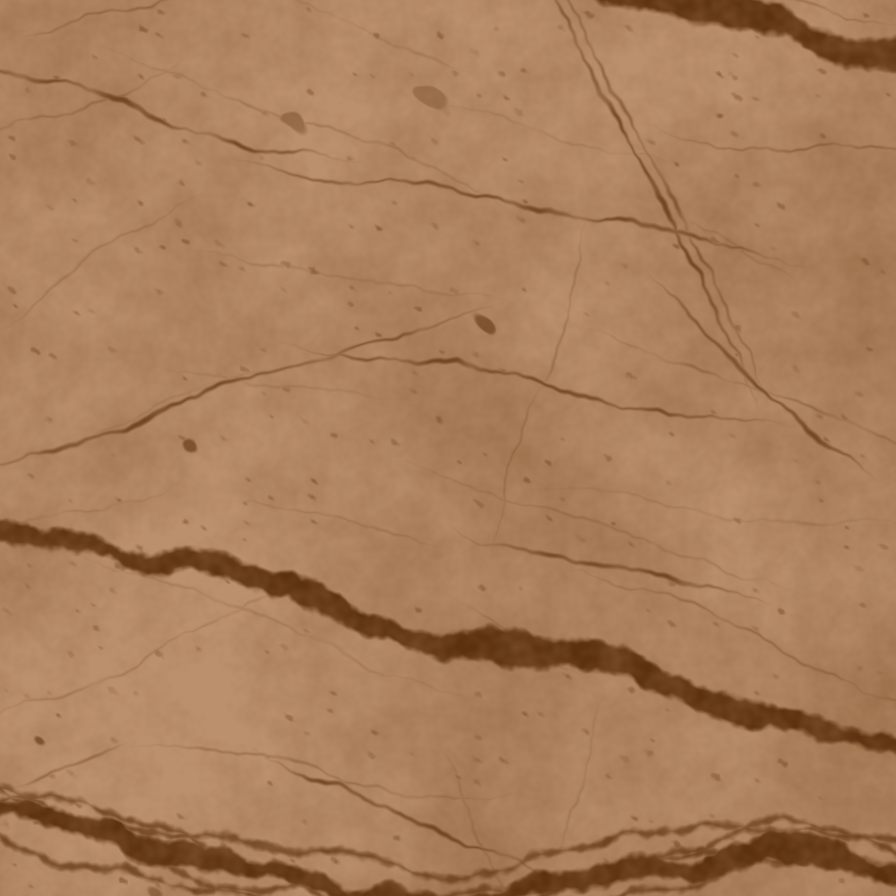
This texture is drawn by a Shadertoy shader. Its source:

```glsl
// Tan marble crossed by broad brown veins, hairline cracks and small dark flecks.

#define PALE vec3(0.715, 0.545, 0.405)
#define DUSK vec3(0.625, 0.455, 0.310)
#define UMBER vec3(0.375, 0.205, 0.070)
#define RUST vec3(0.470, 0.300, 0.150)
#define SOFTNESS 0.0024
#define HAIRLINES 26
#define VEIN_SLOPE 0.25
#define MOTTLE 1.0

vec2 hash2(vec2 p) {
    vec3 q = fract(p.xyx * vec3(0.1031, 0.1030, 0.0973));
    q += dot(q, q.yzx + 33.33);
    return fract((q.xx + q.yz) * q.zy);
}

vec2 gradientAt(vec2 cell) {
    float angle = 6.28318 * hash2(cell).x;
    return vec2(cos(angle), sin(angle));
}

// Gradient noise, roughly -0.7 to 0.7
float noise(vec2 p) {
    vec2 i = floor(p), f = p - i;
    vec2 u = f * f * f * (f * (f * 6.0 - 15.0) + 10.0);
    vec2 e = vec2(0.0, 1.0);
    float low = mix(dot(gradientAt(i), f), dot(gradientAt(i + e.yx), f - e.yx), u.x);
    float high = mix(dot(gradientAt(i + e), f - e), dot(gradientAt(i + 1.0), f - 1.0), u.x);
    return mix(low, high, u.y);
}

float fill(float dist, float soft) {
    return 1.0 - smoothstep(-soft, soft, dist);
}

// Tapering crack through a centre, wandering about its axis
float crack(vec2 p, vec2 centre, float angle, float reach, float width, float seed) {
    vec2 axis = vec2(cos(angle), sin(angle));
    vec2 q = p - centre;
    q = vec2(dot(q, axis), dot(q, vec2(-axis.y, axis.x)));
    float row = seed * 7.37 + 0.4;
    q.y += 0.030 * noise(vec2(q.x * 5.0, row)) + 0.010 * noise(vec2(q.x * 19.0, row))
         + 0.003 * noise(vec2(q.x * 70.0, row));
    float taper = 1.0 - smoothstep(0.45, 1.0, abs(q.x) / reach);
    float swell = 0.75 + 0.9 * noise(vec2(q.x * 16.0, row + 3.0));
    float patchy = clamp(0.8 + 0.9 * noise(p * 24.0 + seed), 0.2, 1.0);
    float soft = max(SOFTNESS, 1.0 / iResolution.y);
    return fill(abs(q.y) - width * taper * swell, soft) * sqrt(taper) * patchy;
}

// Broad vein; shape holds left height, lift at the right, half width, seed
float broadVein(vec2 p, vec4 shape) {
    float x = p.x, row = shape.w * 5.31 + 0.35;
    float path = shape.x - VEIN_SLOPE * x + shape.y * smoothstep(0.4, 0.95, x)
               + 0.045 * noise(vec2(x * 4.0, row)) + 0.022 * noise(vec2(x * 11.0, row))
               + 0.007 * noise(vec2(x * 38.0, row));
    float width = shape.z * (0.85 + 0.9 * noise(vec2(x * 5.0, row + 2.0))
                + 0.5 * noise(vec2(x * 17.0, row + 2.0)));
    float ragged = 0.005 * noise(p * 45.0) + 0.003 * noise(p * 110.0);
    return fill(abs(p.y - path) - max(width, 0.003) + ragged, 0.0042);
}

// Sparse irregular spots, at most one per grid cell
float flecks(vec2 p, float cells, float share, float radius) {
    vec2 id = floor(p * cells);
    vec2 place = hash2(id + 17.0), kind = hash2(id + 91.0);
    vec2 q = p - (id + 0.25 + 0.5 * place) / cells;
    q.y += 0.4 * q.x;
    float size = radius * mix(0.35, 1.0, kind.y);
    float dist = length(q * vec2(0.8, 1.15)) - size + size * noise(p * 0.6 / radius);
    return step(kind.x, share) * fill(dist, SOFTNESS) * mix(0.3, 0.85, place.x);
}

// Principal cracks: centre, angle, reach
const vec4 CRACKS[8] = vec4[8](
    vec4(0.16, 0.88, -0.24, 0.26), vec4(0.58, 0.765, -0.17, 0.34),
    vec4(0.60, 0.57, -0.17, 0.30), vec4(0.25, 0.565, 0.31, 0.33),
    vec4(0.72, 0.80, -1.10, 0.30), vec4(0.85, 0.58, -0.78, 0.18),
    vec4(0.68, 0.365, -0.25, 0.19), vec4(0.45, 0.09, -0.43, 0.19));

void mainImage(out vec4 fragColor, in vec2 fragCoord) {
    vec2 p = fragCoord / iResolution.y;

    // Mottled ground, palest left of the middle
    vec2 away = p - vec2(0.4, 0.6);
    float tone = 0.80 - 0.6 * dot(away, away) + MOTTLE * (0.75 * noise(p * 2.6 + 4.0)
               + 0.55 * noise(p * 7.0) + 0.40 * noise(p * 19.0)
               + 0.28 * noise(p * 52.0) + 0.18 * noise(p * 120.0));
    vec3 color = mix(DUSK, PALE, clamp(tone, -0.4, 1.2));

    // Faint hairlines, mostly falling to the right
    float line = 0.0;
    for (int i = 0; i < HAIRLINES; i++) {
        float k = float(i);
        vec2 r = hash2(vec2(k, 5.0)), s = hash2(vec2(k, 23.0));
        float angle = -0.26 + 0.3 * (r.x - 0.5);
        if (i % 4 == 1) angle = 0.25 + 0.35 * r.x;
        if (i % 8 == 3) angle = -1.0 - 0.9 * r.x;
        vec2 centre = fract(vec2(0.7549, 0.5698) * k + 0.3);
        float mark = crack(p, centre, angle, mix(0.07, 0.27, r.y), 0.0013, k + 20.0);
        line = max(line, mark * mix(0.2, 0.6, s.x));
    }

    // Principal cracks, the steep one doubled
    for (int i = 0; i < 8; i++) {
        vec4 c = CRACKS[i];
        line = max(line, 0.85 * crack(p, c.xy, c.z, c.w, 0.0026, float(i)));
    }
    vec4 steep = CRACKS[4];
    line = max(line, 0.6 * crack(p, steep.xy + vec2(0.012, 0.003), steep.z, steep.w, 0.002, 4.0));

    // Flecks, from dust to a few blots
    line = max(line, 0.55 * flecks(p, 42.0, 0.16, 0.0038));
    line = max(line, 0.9 * flecks(p + 0.07, 6.0, 0.12, 0.014));
    color = mix(color, mix(RUST, UMBER, 0.65), line);

    // Broad veins, with loose strands along the lowest
    float vein = broadVein(p, vec4(0.42, 0.0, 0.016, 1.0));
    vein = max(vein, broadVein(p, vec4(1.19, 0.0, 0.021, 2.0)));
    vein = max(vein, broadVein(p, vec4(0.10, 0.18, 0.018, 3.0)));
    for (int i = 0; i < 4; i++) {
        float k = float(i);
        vein = max(vein, 0.75 * broadVein(p, vec4(0.075 + 0.017 * k, 0.19, 0.003, k + 6.0)));
    }
    float core = clamp(0.72 + 0.7 * noise(p * 30.0) + 0.5 * noise(p * 85.0), 0.0, 1.15);
    color = mix(color, mix(RUST, UMBER, core), vein);

    fragColor = vec4(color, 1.0);
}
```
